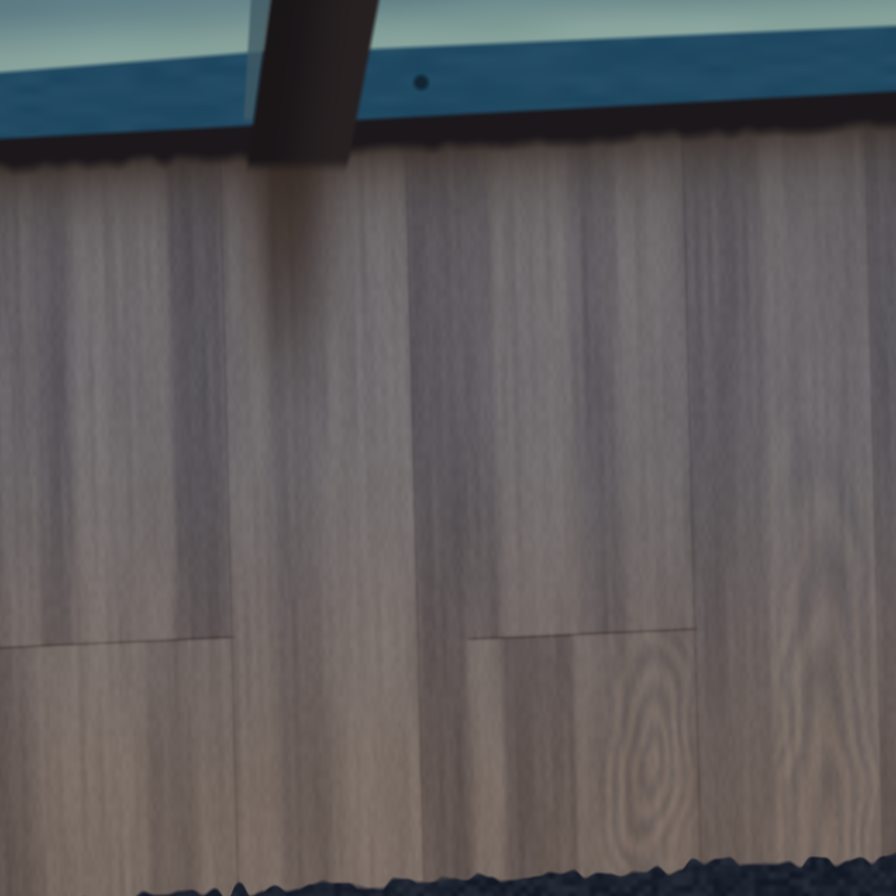
Write a WebGL 1 fragment shader that draws this texture.

```glsl
precision highp float;
// A wooden plank floor below a window frame: pale glass, blue rail, dark post
// and a fuzzy navy rug edge. Planks are soft tonal strips with stretched value
// noise as grain; the frame is layered from slanted, smoothed edges.
uniform vec2 u_resolution;

float hash(vec2 p) {
  return fract(sin(dot(p, vec2(127.1, 311.7))) * 43758.5453);
}

float noise(vec2 p) {
  vec2 i = floor(p), f = fract(p);
  f = f * f * (3.0 - 2.0 * f);
  return mix(mix(hash(i), hash(i + vec2(1.0, 0.0)), f.x),
             mix(hash(i + vec2(0.0, 1.0)), hash(i + 1.0), f.x), f.y);
}

// Coverage of the side where d is positive
float edge(float d, float soft) {
  return smoothstep(-soft, soft, d);
}

float strip(float x, float a, float b) {
  return edge(x - a, 0.006) * edge(b - x, 0.006);
}

float seam(float d) {
  return exp(-d * d / 0.000005);
}

// Nested oval growth rings around a centre
float rings(vec2 p, vec2 centre, vec2 radius) {
  vec2 q = (p - centre) / radius;
  q.x += 0.35 * (noise(p * vec2(14.0, 16.0)) - 0.5);
  float d = length(q);
  return sin(d * 30.0) * smoothstep(1.1, 0.5, d);
}

// Light and dark bands of the planks, split at the end joints
float plankTone(float x, float leftLow, float midLow) {
  float upperLeft = 0.025 * strip(x, 0.085, 0.19) - 0.035 * strip(x, 0.045, 0.08)
                  - 0.055 * strip(x, 0.196, 0.253);
  float lowerLeft = 0.035 * strip(x, 0.04, 0.16) - 0.035 * strip(x, -0.1, 0.03)
                  - 0.015 * strip(x, 0.16, 0.205) + 0.015 * strip(x, 0.21, 0.257);
  float upperMid = 0.03 * strip(x, 0.557, 0.64) - 0.03 * strip(x, 0.515, 0.555)
                 - 0.025 * strip(x, 0.645, 0.69) + 0.02 * strip(x, 0.7, 0.772);
  float lowerMid = 0.03 * strip(x, 0.52, 0.556) - 0.045 * strip(x, 0.558, 0.635)
                 + 0.01 * strip(x, 0.64, 0.77);
  float wholeLength = 0.025 * strip(x, 0.26, 0.305) - 0.02 * strip(x, 0.31, 0.36)
                    + 0.035 * strip(x, 0.37, 0.462) - 0.05 * strip(x, 0.465, 0.515)
                    - 0.025 * strip(x, 0.774, 0.855) + 0.03 * strip(x, 0.86, 0.89)
                    + 0.01 * strip(x, 0.89, 0.975) - 0.045 * strip(x, 0.978, 1.1);
  return wholeLength + mix(upperLeft, lowerLeft, leftLow) + mix(upperMid, lowerMid, midLow);
}

vec3 floorColor(vec2 p) {
  float x = p.x + 0.025 * (p.y - 0.4);
  float joint = 0.277 + 0.045 * p.x - 0.014 * step(0.4, p.x);
  float low = edge(joint - p.y, 0.002);
  vec3 c = mix(vec3(0.435, 0.385, 0.36), vec3(0.405, 0.39, 0.405), smoothstep(0.05, 0.6, p.y));
  float tone = plankTone(x, low, low);
  c += tone * vec3(1.05, 1.0, 0.85);

  // Long fibres, broad blotches and fine speckle
  c += 0.045 * (noise(vec2(x * 150.0, p.y * 7.0)) - 0.5);
  c += 0.035 * (noise(vec2(x * 45.0, p.y * 3.0 + 9.0)) - 0.5) * vec3(1.1, 1.0, 0.8);
  c += 0.025 * (noise(p * vec2(260.0, 110.0)) - 0.5);

  // Ring figure in the lower middle and right planks
  c += 0.022 * rings(p, vec2(0.722, 0.15), vec2(0.07, 0.21)) * low * strip(x, 0.635, 0.772)
     * vec3(1.2, 1.0, 0.7);
  c += 0.022 * rings(p, vec2(0.915, 0.04), vec2(0.08, 0.58)) * strip(x, 0.86, 0.975)
     * vec3(1.2, 1.0, 0.7);

  // Joints between boards
  float ends = max(strip(x, -0.1, 0.257), strip(x, 0.52, 0.774));
  float sides = seam(x - 0.256) + seam(x - 0.464) + seam(x - 0.773) + 0.7 * seam(x - 0.977);
  c -= 0.07 * seam(p.y - joint) * ends + 0.035 * sides;

  // Brown shade below the frame and the reflection of the post
  float below = 0.807 + 0.052 * p.x - p.y;
  float shade = exp(-max(below, 0.0) * 22.0);
  c = mix(c, vec3(0.21, 0.17, 0.14), 0.75 * shade);
  float spot = exp(-pow((p.x - 0.32) / 0.045, 2.0)) * smoothstep(0.48, 0.82, p.y);
  return mix(c, vec3(0.19, 0.14, 0.11), 0.72 * spot);
}

vec3 windowColor(vec2 p) {
  float right = step(0.35, p.x);
  float rim = p.y - mix(0.919 + 0.08 * p.x, 0.927 + 0.044 * p.x, right);
  vec3 glass = mix(vec3(0.53, 0.64, 0.61), vec3(0.37, 0.49, 0.52), smoothstep(0.0, 0.075, rim));
  glass += 0.03 * (noise(p * vec2(9.0, 30.0)) - 0.5);
  vec3 rail = vec3(0.125, 0.285, 0.385) + 0.03 * (noise(p * vec2(30.0, 90.0)) - 0.5);
  rail *= 1.0 - 0.5 * edge(0.008 - length(p - vec2(0.47, 0.908)), 0.004);
  vec3 c = mix(rail, glass, edge(rim, 0.004));
  c = mix(vec3(0.105, 0.09, 0.105), c, edge(p.y - 0.845 - 0.053 * p.x, 0.004));
  return c;
}

void main() {
  vec2 p = gl_FragCoord.xy / u_resolution;
  float sill = p.y - 0.811 - 0.05 * p.x + 0.008 * (noise(vec2(p.x * 60.0, 3.0)) - 0.5);
  vec3 c = mix(floorColor(p), windowColor(p), edge(sill, 0.009));

  // Slanted post with a grey-blue sliver on its left
  float postLeft = p.x - 0.302 + 0.14 * (1.0 - p.y);
  float postRight = 0.423 - 0.19 * (1.0 - p.y) - p.x;
  float sliver = edge(postLeft + 0.022 - 0.08 * (1.0 - p.y), 0.003) * edge(p.y - 0.866, 0.006);
  c = mix(c, vec3(0.25, 0.35, 0.39), 0.8 * sliver * edge(-postLeft, 0.004));
  vec3 post = mix(vec3(0.1, 0.085, 0.095), vec3(0.15, 0.125, 0.13), smoothstep(0.02, 0.1, postLeft));
  c = mix(c, post, edge(postLeft, 0.004) * edge(postRight, 0.004) * edge(p.y - 0.815, 0.01));

  // Tufted rug edge
  float tufts = 0.02 * (noise(vec2(p.x * 75.0, p.y * 30.0)) - 0.4);
  float rug = 0.053 * (p.x - 0.18) + tufts - p.y;
  vec3 pile = vec3(0.1, 0.12, 0.17) + 0.08 * (noise(p * 130.0) - 0.4);
  c = mix(c, pile, edge(rug, 0.003));

  gl_FragColor = vec4(c, 1.0);
}
```
